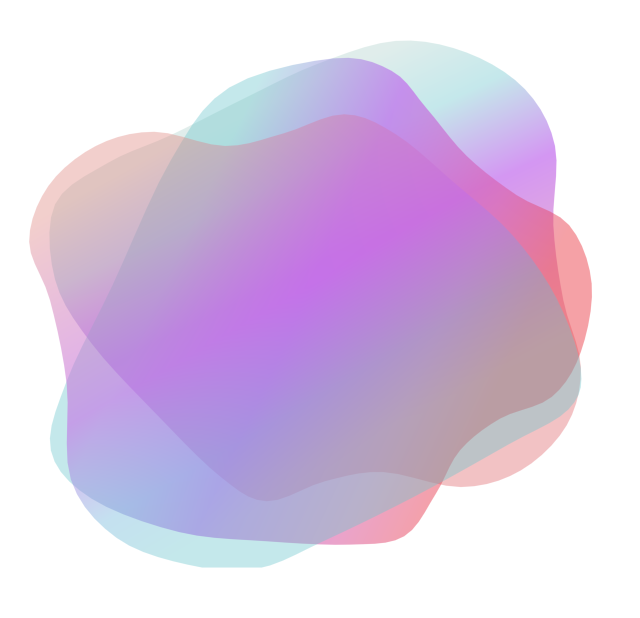
This background is drawn by a Shadertoy shader. Its source:

```glsl
// Three overlapping translucent blobs on white, each tinted by a linear ramp.
// Outlines are closed Catmull-Rom splines turned into signed distances;
// ramps store colour-over-white plus opacity and are stacked like glass.

const vec2 CANVAS = vec2(7.68, 7.41);
const int KNOTS = 22;
const int STEPS = 5;

// Ramp stops: rgb as seen over white, w is opacity
const vec4 MIST   = vec4(0.88, 0.93, 0.92, 0.38);
const vec4 TEAL   = vec4(0.77, 0.91, 0.92, 0.40);
const vec4 SKY    = vec4(0.77, 0.88, 0.94, 0.40);
const vec4 VIOLET = vec4(0.83, 0.59, 0.95, 0.68);
const vec4 LILAC  = vec4(0.86, 0.66, 0.94, 0.60);
const vec4 PINK   = vec4(0.92, 0.64, 0.79, 0.55);
const vec4 CORAL  = vec4(0.96, 0.63, 0.65, 0.50);
const vec4 BLUSH  = vec4(0.95, 0.76, 0.77, 0.40);
const vec4 SHELL  = vec4(0.95, 0.81, 0.80, 0.40);

vec2 catmullRom(vec2 a, vec2 b, vec2 c, vec2 d, float t) {
    vec2 cubic = 3.0 * (b - c) + d - a;
    vec2 square = 2.0 * a - 5.0 * b + 4.0 * c - d;
    return b + 0.5 * t * (c - a + t * (square + t * cubic));
}

float segmentDistance(vec2 p, vec2 a, vec2 b) {
    vec2 ab = b - a;
    float h = clamp(dot(p - a, ab) / dot(ab, ab), 0.0, 1.0);
    return length(p - a - h * ab);
}

// Signed distance to a closed spline, negative inside
float blobDistance(vec2 p, vec2 knots[KNOTS]) {
    float nearest = 100.0;
    float side = 1.0;
    vec2 a = knots[0];
    for (int i = 0; i < KNOTS; i++) {
        vec2 k0 = knots[(i + KNOTS - 1) % KNOTS];
        vec2 k1 = knots[i];
        vec2 k2 = knots[(i + 1) % KNOTS];
        vec2 k3 = knots[(i + 2) % KNOTS];
        for (int j = 1; j <= STEPS; j++) {
            vec2 b = k2;
            if (j < STEPS) b = catmullRom(k0, k1, k2, k3, float(j) / float(STEPS));
            nearest = min(nearest, segmentDistance(p, a, b));
            if ((a.y > p.y) != (b.y > p.y)) {
                float crossing = a.x + (b.x - a.x) * (p.y - a.y) / (b.y - a.y);
                if (p.x < crossing) side = -side;
            }
            a = b;
        }
    }
    return side * nearest;
}

// Four-stop linear ramp; places are distances along the axis
vec4 ramp(float t, vec4 places, vec4 c0, vec4 c1, vec4 c2, vec4 c3) {
    vec4 c = mix(c0, c1, clamp((t - places.x) / (places.y - places.x), 0.0, 1.0));
    c = mix(c, c2, clamp((t - places.y) / (places.z - places.y), 0.0, 1.0));
    return mix(c, c3, clamp((t - places.z) / (places.w - places.z), 0.0, 1.0));
}

// Lay a tinted sheet over the colour below
vec3 layGlass(vec3 below, vec4 tint, float dist, float pixel) {
    vec3 tinted = tint.rgb - (1.0 - tint.a) * (1.0 - below);
    float cover = 1.0 - smoothstep(-0.7 * pixel, 0.7 * pixel, dist);
    return mix(below, tinted, cover);
}

void mainImage(out vec4 fragColor, in vec2 fragCoord) {
    vec2 p = fragCoord / iResolution.xy * CANVAS;
    vec2 fromTop = p - vec2(0.0, CANVAS.y);
    float pixel = CANVAS.y / iResolution.y;

    // Outlines, clockwise
    vec2 upperBlob[KNOTS] = vec2[KNOTS](
        vec2(4.75, 6.92), vec2(5.60, 6.78), vec2(6.30, 6.34), vec2(6.66, 5.66),
        vec2(6.64, 4.71), vec2(6.76, 3.81), vec2(6.97, 3.01), vec2(6.80, 2.31),
        vec2(6.25, 1.77), vec2(5.53, 1.57), vec2(4.60, 1.75), vec2(3.90, 1.64),
        vec2(3.20, 1.40), vec2(2.65, 1.69), vec2(1.90, 2.42), vec2(1.10, 3.29),
        vec2(0.66, 4.06), vec2(0.66, 4.96), vec2(1.30, 5.46), vec2(2.05, 5.79),
        vec2(2.95, 6.24), vec2(3.80, 6.64));
    vec2 rightBlob[KNOTS] = vec2[KNOTS](
        vec2(4.00, 6.71), vec2(4.70, 6.56), vec2(5.12, 6.11), vec2(5.60, 5.54),
        vec2(6.20, 5.07), vec2(6.83, 4.71), vec2(7.10, 4.01), vec2(6.97, 3.19),
        vec2(6.62, 2.65), vec2(6.00, 2.39), vec2(5.52, 2.01), vec2(5.23, 1.49),
        vec2(4.85, 0.98), vec2(4.20, 0.88), vec2(3.20, 0.92), vec2(2.15, 1.03),
        vec2(1.10, 1.43), vec2(0.61, 2.01), vec2(0.80, 2.84), vec2(1.35, 3.99),
        vec2(2.05, 5.49), vec2(2.75, 6.36));
    vec2 leftBlob[KNOTS] = vec2[KNOTS](
        vec2(0.35, 4.51), vec2(0.58, 5.18), vec2(1.15, 5.66), vec2(1.85, 5.83),
        vec2(2.70, 5.66), vec2(3.40, 5.81), vec2(4.13, 6.04), vec2(4.75, 5.80),
        vec2(5.45, 5.22), vec2(6.15, 4.59), vec2(6.68, 3.83), vec2(6.97, 2.99),
        vec2(6.82, 2.50), vec2(6.10, 2.08), vec2(5.00, 1.47), vec2(3.90, 0.93),
        vec2(3.08, 0.59), vec2(2.25, 0.64), vec2(1.40, 0.96), vec2(0.85, 1.66),
        vec2(0.80, 2.81), vec2(0.60, 3.81));

    // Tints, each along its own slanted axis
    vec4 upperTint = ramp(dot(fromTop, vec2(0.43, -0.90)), vec4(2.5, 3.4, 4.5, 6.6), MIST, TEAL, VIOLET, BLUSH);
    vec4 rightTint = ramp(dot(fromTop, vec2(0.90, -0.42)), vec4(3.2, 4.8, 6.4, 7.3), TEAL, VIOLET, PINK, CORAL);
    vec4 leftTint = ramp(dot(fromTop, vec2(0.50, -0.86)), vec4(2.5, 4.8, 6.0, 6.8), SHELL, LILAC, SKY, TEAL);

    // Stack the sheets; the left one has a flat foot
    vec3 color = layGlass(vec3(1.0), upperTint, blobDistance(p, upperBlob), pixel);
    color = layGlass(color, rightTint, blobDistance(p, rightBlob), pixel);
    color = layGlass(color, leftTint, max(blobDistance(p, leftBlob), 0.605 - p.y), pixel);
    fragColor = vec4(color, 1.0);
}
```
